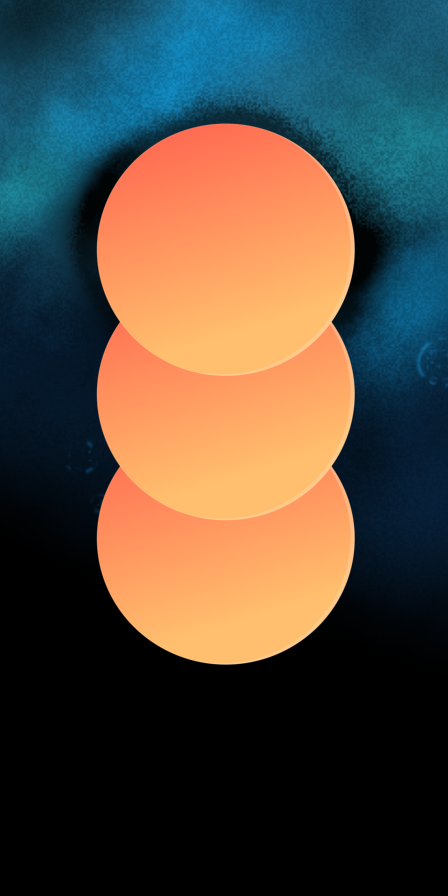
Reproduce this background procedurally as a Shadertoy shader.

```glsl
// Three overlapping coral-to-amber discs above a smoky blue night haze.
// The haze is layered soft glows bent by fractal noise with spray grain;
// the discs are stacked in a loop, each with a crescent rim light.

#define DISC_RADIUS vec2(0.2878, 0.2815)
#define LOW_DISC vec2(0.504, 0.798)
#define DISC_STEP 0.3223
#define DISC_COUNT 3
#define CORAL vec3(1.0, 0.42, 0.32)
#define AMBER vec3(1.0, 0.75, 0.43)
#define RIM_SHIFT vec2(-0.032, 0.012)
#define NAVY vec3(0.018, 0.085, 0.15)
#define HAZE vec3(0.095, 0.33, 0.43)
#define AZURE vec3(0.06, 0.54, 0.76)
#define TEAL vec3(0.11, 0.52, 0.58)
#define GRAIN_SCALE 240.0

float hash(vec2 p) {
    vec3 q = fract(vec3(p.xyx) * 0.1031);
    q += dot(q, q.yzx + 33.33);
    return fract((q.x + q.y) * q.z);
}

float noise(vec2 p) {
    vec2 i = floor(p), f = fract(p);
    f = f * f * (3.0 - 2.0 * f);
    return mix(mix(hash(i), hash(i + vec2(1, 0)), f.x),
               mix(hash(i + vec2(0, 1)), hash(i + vec2(1, 1)), f.x), f.y);
}

float fbm(vec2 p) {
    float sum = 0.0, gain = 0.5;
    for (int i = 0; i < 5; i++) {
        sum += gain * noise(p);
        p = mat2(1.6, 1.2, -1.2, 1.6) * p + 7.3;
        gain *= 0.5;
    }
    return sum;
}

// Soft elliptical spot, turned by an angle
float glow(vec2 p, vec2 center, vec2 size, float angle) {
    float c = cos(angle), s = sin(angle);
    vec2 q = mat2(c, -s, s, c) * (p - center) / size;
    return exp(-dot(q, q));
}

// Faint broken ring with a few specks inside
float bubble(vec2 p, vec2 center, float radius) {
    float d = length(p - center);
    float ring = exp(-pow((d - radius) / 0.005, 2.0));
    float specks = smoothstep(0.62, 0.85, noise(p * 110.0));
    float broken = smoothstep(0.35, 0.75, noise(p * 60.0));
    return ring * broken + 0.6 * specks * smoothstep(radius, radius * 0.6, d);
}

vec3 smokyHaze(vec2 p) {
    float cloud = fbm(p * 5.0) - 0.48;
    float grain = noise(p * GRAIN_SCALE) - 0.5;
    vec2 w = p + 0.12 * vec2(cloud, fbm(p * 4.0 + 19.0) - 0.48) + 0.02 * grain;

    // Black floor rising into navy, then into haze
    float floorLine = mix(0.76, 0.46, p.x) + 0.2 * cloud;
    vec3 col = NAVY * smoothstep(floorLine, floorLine + 0.36, p.y);
    col = mix(col, HAZE, smoothstep(1.22, 1.68, w.y + 0.25 * cloud));

    // Bright drifts
    col = mix(col, AZURE, 0.9 * glow(w, vec2(0.35, 1.79), vec2(0.34, 0.11), 0.6));
    col = mix(col, AZURE * 0.85, 0.5 * glow(w, vec2(0.57, 1.93), vec2(0.2, 0.1), 0.3));
    col = mix(col, TEAL, 0.85 * glow(w, vec2(0.03, 1.58), vec2(0.17, 0.1), 0.55));
    col = mix(col, TEAL, 0.85 * glow(w, vec2(0.91, 1.68), vec2(0.18, 0.14), 0.3));
    col = mix(col, AZURE * 0.78, 0.9 * glow(w, vec2(0.92, 1.33), vec2(0.15, 0.17), -0.5));
    col = mix(col, NAVY * 1.5, 0.6 * glow(w, vec2(0.93, 0.95), vec2(0.14, 0.2), 0.0));

    // Dark pockets
    float dark = 0.5 * glow(w, vec2(0.06, 1.96), vec2(0.18, 0.08), 0.4);
    dark += 0.9 * glow(w, vec2(0.83, 1.47), vec2(0.085, 0.12), 0.0);
    dark += 0.5 * glow(w, vec2(0.21, 1.55), vec2(0.08, 0.13), -0.5);
    vec2 topDisc = LOW_DISC + vec2(0.0, 2.0 * DISC_STEP);
    float away = max(length((w - topDisc) / DISC_RADIUS) - 1.0, 0.0);
    dark += 0.6 * exp(-away * away * 60.0);
    col *= 1.0 - min(dark, 0.96);

    col *= 1.0 + 0.7 * cloud + 0.22 * grain;
    float foam = bubble(p, vec2(0.182, 0.98), 0.034)
               + bubble(p, vec2(0.985, 1.19), 0.05)
               + 0.6 * bubble(p, vec2(0.225, 0.875), 0.018);
    return max(col + 0.3 * foam * vec3(0.08, 0.45, 0.65), 0.0);
}

// Blends one lit disc over the colour beneath
vec3 addDisc(vec3 under, vec2 p, vec2 center) {
    vec2 q = (p - center) / DISC_RADIUS;
    float soft = 0.8 / (DISC_RADIUS.x * iResolution.x);
    float edge = length(q) - 1.0;
    float ramp = 0.6 + 0.6 * dot(q, vec2(0.3, -0.95));
    vec3 col = mix(CORAL, AMBER, clamp(ramp, 0.0, 1.0));

    float crescent = smoothstep(-soft, soft, length(q - RIM_SHIFT) - 1.0);
    float outline = smoothstep(-0.012, 0.0, edge);
    col = mix(col, vec3(1.0, 0.85, 0.68), 0.42 * crescent + 0.15 * outline);
    return mix(under, col, smoothstep(soft, -soft, edge));
}

void mainImage(out vec4 fragColor, in vec2 fragCoord) {
    vec2 p = fragCoord / iResolution.xy * vec2(1.0, 2.0);
    vec3 col = smokyHaze(p);
    for (int i = 0; i < DISC_COUNT; i++)
        col = addDisc(col, p, LOW_DISC + vec2(0.0, DISC_STEP * float(i)));
    fragColor = vec4(col, 1.0);
}
```
